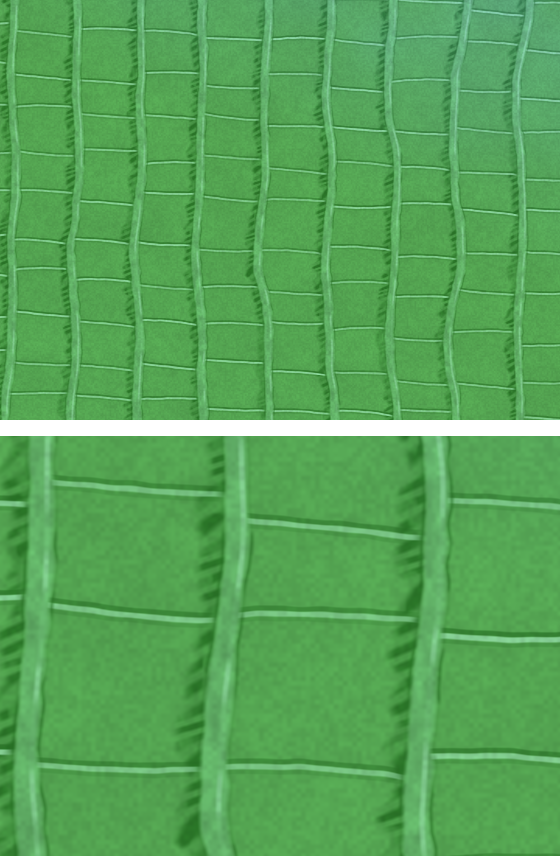
Top: the whole. Bottom: its middle third, enlarged.
Give the GLSL for this texture, as a Shadertoy shader.

```glsl
// Embossed green reptile leather: wandering vertical ridges split the hide into
// columns, and each column is cut by jittered, bowed creases into scales.
// Ragged dark notches line the left of each ridge; noise adds grain and sheen.

#define COLUMN_PITCH 0.151   // ridge spacing, in canvas heights
#define FIRST_RIDGE 0.026    // x of the leftmost ridge
#define ROW_PITCH 0.098      // crease spacing
#define ROW_JITTER 0.36      // crease displacement, in rows
#define ROW_SLOPE 0.043      // overall fall of the rows to the right
#define RIDGE_WANDER 0.036
#define RIDGE_HALF 0.0092
#define CREASE_HALF 0.0021
#define NOTCH_PITCH 0.0165
#define GRAIN 0.13
#define MOTTLE 0.08

const vec3 HIDE = vec3(0.325, 0.638, 0.315);
const vec3 RIDGE = vec3(0.38, 0.69, 0.40);
const vec3 SHADOW = vec3(0.15, 0.44, 0.14);
const vec3 GLINT = vec3(0.53, 0.82, 0.59);
const vec3 SHEEN = vec3(0.36, 0.66, 0.48);

float hash(vec2 p) {
    vec3 q = fract(p.xyx * 0.1031);
    q += dot(q, q.yzx + 33.33);
    return fract((q.x + q.y) * q.z);
}

float noise(vec2 p) {
    vec2 i = floor(p), f = fract(p);
    f = f * f * (3.0 - 2.0 * f);
    return mix(mix(hash(i), hash(i + vec2(1, 0)), f.x),
               mix(hash(i + vec2(0, 1)), hash(i + vec2(1, 1)), f.x), f.y);
}

// Horizontal position of a ridge at height y
float ridgeX(float column, float y) {
    float x = FIRST_RIDGE + column * COLUMN_PITCH;
    float bend = noise(vec2(column * 0.7 + 9.0, y * 5.0 + 3.0)) - 0.5;
    float kink = noise(vec2(column * 3.1 + 30.0, y * 17.0)) - 0.5;
    return x + RIDGE_WANDER * bend + 0.006 * kink + 0.017 * x * smoothstep(0.7, 1.0, y);
}

// Height of a crease at fraction t across its column
float creaseY(float column, float row, float t) {
    vec2 id = vec2(column + 20.0, row + 40.0);
    float jitter = ROW_JITTER * (hash(id) - 0.5);
    float tilt = mix(-0.016, 0.004, hash(id + 7.3));
    float bow = mix(-0.004, 0.005, hash(id + 15.1));
    return (row + 0.5 + jitter) * ROW_PITCH - ROW_SLOPE * column * COLUMN_PITCH
         + tilt * t + 4.0 * bow * t * (1.0 - t);
}

// Soft band of the given half width around zero
float band(float d, float halfWidth, float blur) {
    return 1.0 - smoothstep(halfWidth - blur, halfWidth + blur, abs(d));
}

void mainImage(out vec4 fragColor, in vec2 fragCoord) {
    vec2 p = fragCoord / iResolution.y;
    float px = 1.0 / iResolution.y;

    // Column between two neighbouring ridges
    float column = floor((p.x - FIRST_RIDGE) / COLUMN_PITCH);
    if (p.x < ridgeX(column, p.y)) column -= 1.0;
    else if (p.x > ridgeX(column + 1.0, p.y)) column += 1.0;
    float left = ridgeX(column, p.y), right = ridgeX(column + 1.0, p.y);
    float dl = p.x - left, dr = right - p.x;
    float t = dl / (right - left);

    // Nearest crease, as a signed distance
    float baseRow = floor((p.y + ROW_SLOPE * column * COLUMN_PITCH) / ROW_PITCH);
    float dc = 1.0, creaseRow = baseRow;
    for (int k = -1; k <= 1; k++) {
        float row = baseRow + float(k);
        float d = p.y - creaseY(column, row, t);
        if (abs(d) < abs(dc)) { dc = d; creaseRow = row; }
    }
    dc += 0.0014 * (noise(p * 60.0) - 0.5);

    // Hide: mottling and pillowed scales
    float mottle = 0.6 * noise(p * 11.0) + 0.4 * noise(p * 34.0) - 0.5;
    vec3 color = HIDE * (1.01 + MOTTLE * mottle);
    color *= 1.0 - 0.04 * exp(-abs(dc) / 0.007) - 0.05 * exp(-dl / 0.010);

    // Ragged slanted notches left of each ridge, worn away in patches
    float wear = smoothstep(0.15, 0.60, noise(vec2(column * 3.7 + 5.0, p.y * 6.0)) + 0.25 * p.y);
    float wobble = 1.1 * noise(vec2(column * 5.0, p.y * 38.0));
    float phase = fract((p.y + 0.5 * dr) / NOTCH_PITCH + wobble);
    float tooth = smoothstep(0.08, 0.40, 0.5 - abs(phase - 0.5));
    tooth *= 0.4 + 0.6 * smoothstep(0.2, 0.6, noise(p * vec2(110.0, 85.0)));
    float notchLength = 0.024 + 0.015 * noise(vec2(column * 9.0, p.y * 55.0));
    float strip = smoothstep(0.006, 0.011, dr) * (1.0 - smoothstep(notchLength - 0.012, notchLength, dr));
    color = mix(color, SHADOW, strip * mix(0.25 + 0.2 * tooth, 0.70 * tooth + 0.22, wear));

    // Creases: dark lips around a fine bright line that fades into the notches
    float depth = mix(0.7, 1.0, hash(vec2(column + 3.0, creaseRow + 60.0)));
    float reach = smoothstep(0.006, 0.020, dr) * depth;
    float soft = 0.0007 + 0.3 * px;
    color = mix(color, SHADOW, 0.70 * reach * band(dc - 0.0043, 0.0020, soft));
    color = mix(color, SHADOW, 0.28 * reach * band(dc + 0.0043, 0.0016, soft));
    color = mix(color, GLINT, reach * band(dc, CREASE_HALF, soft));

    // Ridges: ragged soft body, broken dark rim and broken glints
    bool onLeft = dl < dr;
    float dRidge = min(dl, dr);
    float ridgeId = onLeft ? column : column + 1.0;
    float ragged = noise(vec2(ridgeId * 6.0 + (onLeft ? 0.0 : 50.5), p.y * 62.0));
    float halfWidth = RIDGE_HALF * (0.70 + 0.30 * noise(vec2(ridgeId * 4.0, p.y * 11.0)) + 0.35 * ragged);
    float rim = 0.15 + 0.45 * smoothstep(0.3, 0.7, noise(p * vec2(20.0, 45.0)));
    color = mix(color, SHADOW, rim * band(dRidge - halfWidth - 0.002, 0.0014, 0.0016 + 0.4 * px));
    float body = band(dRidge, halfWidth, 0.0026 + 0.4 * px);
    color = mix(color, RIDGE * (0.91 + 0.16 * noise(p * vec2(130.0, 75.0))), body);
    float streak = smoothstep(0.30, 0.70, noise(vec2(ridgeId * 8.0, p.y * 34.0)));
    float side = onLeft ? dl : -dr;
    color = mix(color, GLINT, (0.12 + 0.62 * streak) * band(side - 0.0045, 0.0021, 0.0014 + 0.4 * px));

    // Cool sheen toward the upper right, then grain over everything
    float sheen = smoothstep(0.85, 1.65, p.y + 0.45 * p.x) * (0.6 + 0.5 * noise(p * 9.0));
    color = mix(color, color + SHEEN - HIDE, sheen);
    color *= 1.0 + GRAIN * (0.7 * noise(p * 270.0) + 0.3 * noise(p * 95.0) - 0.5);
    fragColor = vec4(color, 1.0);
}
```
